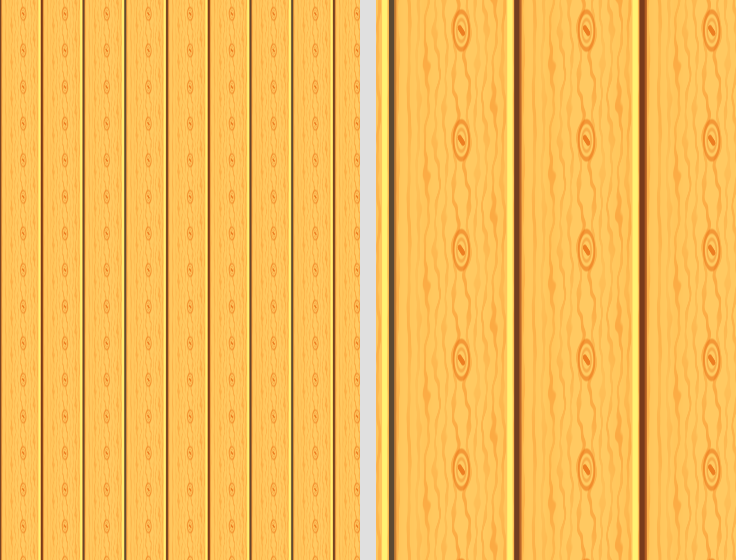
Left, the full canvas; right, a detail of the centre.
Write a Shadertoy shader that draws this texture.

```glsl
// Pine planks: upright boards with dark seams, a bright bevel and wavy grain.
// The grain is the contour lines of a sine-warped field that parts around one
// ringed knot per tile; every tile repeats, only the seam tint shifts by board.

#define COLUMNS 8.626             // boards across the canvas
#define ROWS 15.3                 // knots down the canvas
#define KNOT_X 0.557              // knot centre across a board
#define KNOT_TOP 0.378            // first knot below the top, in rows
#define KNOT_SIZE vec2(0.062, 0.15)
#define GRAIN_LINES 13.0          // grain lines per board
#define GRAIN_HALF 0.012          // half width of a grain line
#define SEAM_HALF 0.021           // half width of a seam

const float TAU = 6.2831853;
const vec3 WOOD = vec3(1.00, 0.79, 0.38);
const vec3 WOOD_WARM = vec3(1.00, 0.74, 0.31);
const vec3 GRAIN = vec3(0.98, 0.62, 0.22);
const vec3 KNOT = vec3(0.92, 0.46, 0.10);
const vec3 BEVEL = vec3(1.00, 0.95, 0.45);
const vec3 SEAM_GREY = vec3(0.36, 0.29, 0.20);
const vec3 SEAM_RED = vec3(0.48, 0.23, 0.10);
const vec3 SEAM_EDGE = vec3(0.69, 0.35, 0.13);

float hash(float n) {
    return fract(sin(n * 12.99 + 4.1) * 437.58);
}

// Smooth-edged stripe around distance zero
float stripe(float d, float halfWidth, float aa) {
    return 1.0 - smoothstep(halfWidth - aa, halfWidth + aa, abs(d));
}

// Grain coverage; p is measured from the knot in board widths, v in rows
float grain(vec2 p, float v, float aa) {
    float bump = exp(-p.x * p.x / 0.012 - p.y * p.y / 0.025);
    float wave = 0.24 * sin(TAU * v + 19.0 * p.x)
               + 0.13 * sin(TAU * 2.0 * v - 31.0 * p.x)
               + 0.07 * sin(TAU * 5.0 * v + 47.0 * p.x);
    float calm = 1.0 - 0.75 * smoothstep(0.22, 0.42, abs(p.x));
    float field = p.x * (1.0 - 0.75 * bump) * GRAIN_LINES
                + wave * calm * (1.0 - bump);
    float id = floor(field);
    float d = (fract(field) - 0.5 + 0.3 * (hash(id + 7.0) - 0.5)) / GRAIN_LINES;
    float fade = 0.8 + 0.2 * sin(TAU * (v + hash(id + 3.0)));
    return stripe(d, GRAIN_HALF, aa) * mix(0.35, 1.0, hash(id)) * fade;
}

// Knot coverage: outer ring, faint inner ring and a hooked core
float knot(vec2 p, float aa) {
    float r = length(p / KNOT_SIZE);
    float outer = stripe((r - 1.0) * KNOT_SIZE.x, 0.008, aa) * 0.6;
    float inner = stripe((r - 0.58) * KNOT_SIZE.x, 0.006, aa) * 0.35;
    float bend = p.x - 0.014 * sin(p.y * 42.0);
    float core = stripe(length(vec2(bend, p.y * 0.5)), 0.022, aa);
    return max(max(outer, inner), core * 0.9);
}

void mainImage(out vec4 fragColor, in vec2 fragCoord) {
    vec2 uv = fragCoord / iResolution.xy;
    float aa = 0.6 * COLUMNS / iResolution.x;

    // Board and knot coordinates
    float across = uv.x * COLUMNS;
    float u = fract(across);
    float v = fract((1.0 - uv.y) * ROWS - KNOT_TOP + 0.5) - 0.5;
    float tileHeight = COLUMNS / ROWS * iResolution.y / iResolution.x;
    vec2 p = vec2(u - KNOT_X, v * tileHeight);

    // Wood, with warmer streaks along the board
    float streak = 0.5 + 0.3 * sin(u * 23.0 + 1.0) + 0.2 * sin(u * 51.0);
    vec3 color = mix(WOOD, WOOD_WARM, 0.5 * streak * smoothstep(0.05, 0.4, abs(p.x)));
    color = mix(color, GRAIN, 0.75 * grain(p, v, aa));
    color = mix(color, KNOT, knot(p, aa));

    // Bevel left of the seam, brown shoulder right of it, dark core
    float s = fract(across + 0.5) - 0.5;
    float board = floor(across + 0.5);
    float redness = 0.5 + 0.5 * sin(board * TAU / 4.0 + 0.4);
    color = mix(color, BEVEL, stripe(s + 0.055, 0.021, aa));
    color = mix(color, SEAM_EDGE, stripe(s - 0.02, 0.018, aa) * mix(0.6, 1.0, redness));
    color = mix(color, mix(SEAM_GREY, SEAM_RED, redness), stripe(s, SEAM_HALF, aa));

    fragColor = vec4(color, 1.0);
}
```
